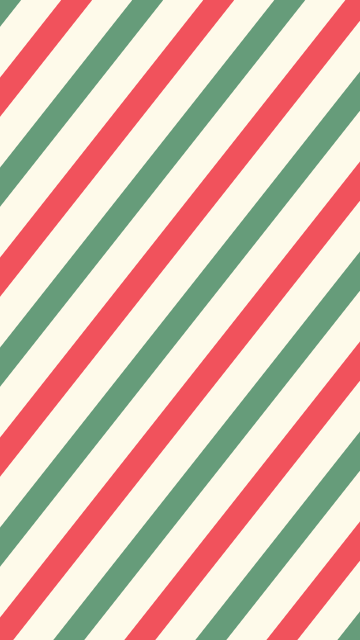
Write a WebGL 2 fragment shader that draws this pattern.

```glsl
#version 300 es
precision highp float;
// Diagonal candy stripes: red and green bands alternating on cream.

uniform vec2 u_resolution;
out vec4 fragColor;

const vec3 CREAM = vec3(0.995, 0.98, 0.918);
const vec3 GREEN = vec3(0.40, 0.61, 0.48);
const vec3 RED   = vec3(0.945, 0.32, 0.36);

const vec2  REPEATS      = vec2(2.534, 3.556); // red-green pairs across and down
const float GREEN_CENTER = 0.040;              // positions within one repeat
const float RED_CENTER   = 0.540;
const float BAND_WIDTH   = 0.218;              // share of one repeat

// Coverage of a band centred at the given phase, wrapping every repeat.
float band(float phase, float center, float blur) {
    float offset = abs(fract(phase - center + 0.5) - 0.5);
    return clamp(0.5 + (0.5 * BAND_WIDTH - offset) / blur, 0.0, 1.0);
}

void main() {
    vec2 uv = gl_FragCoord.xy / u_resolution;

    // Phase grows to the right and downwards, so the bands rise to the right.
    float phase = dot(vec2(uv.x, 1.0 - uv.y), REPEATS);
    float blur = length(REPEATS / u_resolution); // phase change over one pixel

    vec3 color = mix(CREAM, GREEN, band(phase, GREEN_CENTER, blur));
    color = mix(color, RED, band(phase, RED_CENTER, blur));
    fragColor = vec4(color, 1.0);
}
```
